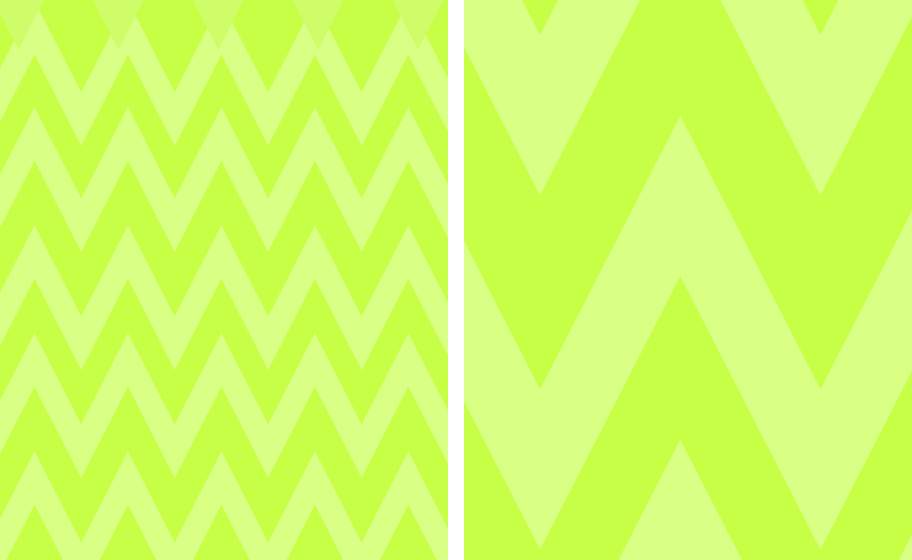
Left: the whole. Right: its middle third, enlarged.
Reproduce this pattern procedurally as a WebGL 1 fragment shader.

```glsl
precision highp float;
// Pale lime chevron bands on bright lime, with a row of triangles hanging from the top edge.
// A triangle wave bends the vertical axis so each zigzag becomes a flat strip;
// the strips are spaced in pairs, with alternating narrow and wide gaps.

uniform vec2 u_resolution;

// Lengths are fractions of the canvas height, measured from the top left.
#define ZIGZAG_PERIOD 0.1669
#define ZIGZAG_PEAK_X 0.0616
#define ZIGZAG_HEIGHT 0.1628
#define BAND_THICKNESS 0.0954
#define BAND_COUNT 5
#define PAIR_PERIOD 0.4036
#define PAIR_GAP 0.1927
#define FIRST_BAND_NUDGE 0.0033
#define PENNANT_PERIOD 0.1783
#define PENNANT_APEX_X 0.0332
#define PENNANT_SIZE vec2(0.0452, 0.0892)

const vec3 BRIGHT_LIME = vec3(0.78, 1.00, 0.28);
const vec3 PALE_LIME = vec3(0.85, 1.00, 0.52);
const vec3 PENNANT_LIME = vec3(0.81, 0.99, 0.41);

// Distance from x to the nearest of the points offset + n * period
float distanceToRepeat(float x, float offset, float period) {
    return abs(fract((x - offset) / period + 0.5) - 0.5) * period;
}

// Antialiased coverage from a signed distance that is positive inside
float coverage(float dist) {
    return clamp(0.5 + dist * u_resolution.y, 0.0, 1.0);
}

// Top of a band at its peaks, measured down from the canvas top
float bandTop(float index) {
    float nudge = index < 0.5 ? FIRST_BAND_NUDGE : 0.0;
    return floor(index * 0.5) * PAIR_PERIOD + mod(index, 2.0) * PAIR_GAP - 0.0013 + nudge;
}

float chevrons(vec2 p) {
    float slope = 2.0 * ZIGZAG_HEIGHT / ZIGZAG_PERIOD;
    float straightY = p.y - slope * distanceToRepeat(p.x, ZIGZAG_PEAK_X, ZIGZAG_PERIOD);
    float toNormal = inversesqrt(1.0 + slope * slope);
    float mask = 0.0;
    for (int i = 0; i < BAND_COUNT; i++) {
        float middle = bandTop(float(i)) + 0.5 * BAND_THICKNESS;
        float inside = 0.5 * BAND_THICKNESS - abs(straightY - middle);
        mask = max(mask, coverage(inside * toNormal));
    }
    return mask;
}

float pennants(vec2 p) {
    float slope = PENNANT_SIZE.y / PENNANT_SIZE.x;
    float side = distanceToRepeat(p.x, PENNANT_APEX_X, PENNANT_PERIOD);
    float inside = PENNANT_SIZE.y - p.y - slope * side;
    return coverage(inside * inversesqrt(1.0 + slope * slope));
}

void main() {
    vec2 p = gl_FragCoord.xy / u_resolution.y;
    p.y = 1.0 - p.y;
    vec3 color = mix(BRIGHT_LIME, PALE_LIME, chevrons(p));
    color = mix(color, PENNANT_LIME, pennants(p));
    gl_FragColor = vec4(color, 1.0);
}
```
